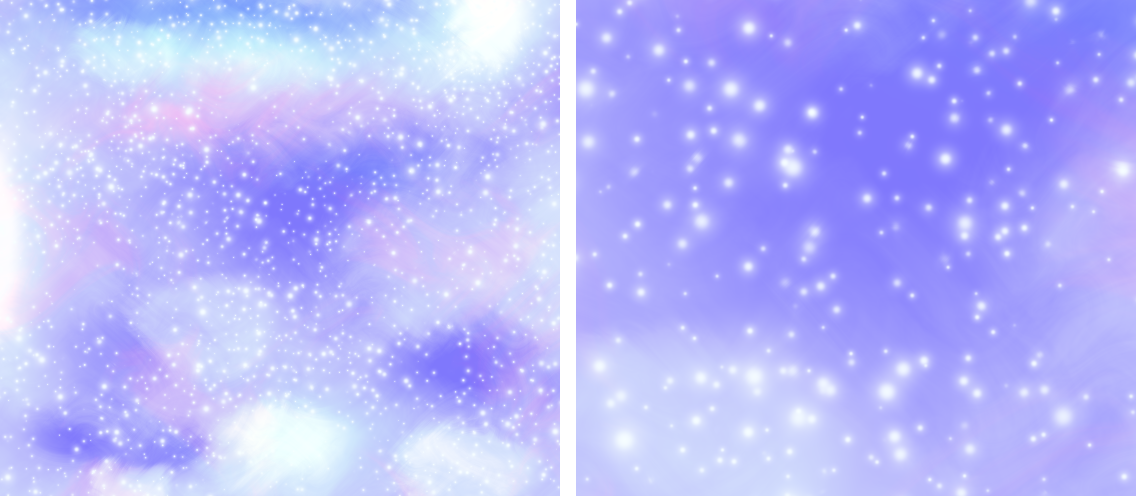
Left, the full canvas; right, a detail of the centre.
Give the GLSL for this background, as a Shadertoy shader.

```glsl
// Pastel violet and blue cloudscape sprinkled with clustered white stars

vec3 hash3(vec2 p) {
    vec3 q = vec3(dot(p, vec2(127.1, 311.7)), dot(p, vec2(269.5, 183.3)), dot(p, vec2(419.2, 371.9)));
    return fract(sin(q) * 43758.55);
}

// Layered, turned and warped sines, roughly -0.7 to 0.7
float wisps(vec2 p) {
    float sum = 0.0, amp = 0.5;
    for (int i = 0; i < 7; i++) {
        p += 0.65 * sin(p.yx * vec2(1.3, 1.7) + float(i) * vec2(1.9, 2.7));
        sum += amp * sin(p.x) * cos(p.y);
        p = mat2(0.8, 0.6, -0.6, 0.8) * p * 1.83 + 3.1;
        amp *= 0.58;
    }
    return sum;
}

// Soft elliptical patch
float patchAt(vec2 p, vec2 centre, vec2 size) {
    vec2 d = (p - centre) / size;
    return exp(-dot(d, d));
}

// Cloud with a firm upper rim that melts away below
float bank(vec2 p, vec2 centre, vec2 size) {
    vec2 d = (p - centre) / size;
    d.y *= d.y < 0.0 ? 0.65 : 1.0;
    return (1.0 - smoothstep(0.65, 1.1, length(d))) * smoothstep(-1.5, 0.1, d.y);
}

// Pale to deep violet ramp
vec3 skyColour(float tone) {
    vec3 c = mix(vec3(0.50, 0.47, 0.99), vec3(0.73, 0.73, 0.99), clamp(tone / 0.42, 0.0, 1.0));
    c = mix(c, vec3(0.83, 0.88, 0.99), clamp((tone - 0.42) / 0.36, 0.0, 1.0));
    return mix(c, vec3(0.99, 0.99, 1.0), smoothstep(0.76, 1.12, tone));
}

// One star per occupied cell: bright core inside a faint halo
float stars(vec2 p, float cells, float density, float radius) {
    float light = 0.0;
    vec2 g = p * cells, id = floor(g);
    for (int y = -1; y <= 1; y++)
    for (int x = -1; x <= 1; x++) {
        vec2 cell = id + vec2(x, y);
        vec3 h = hash3(cell + cells);
        vec3 k = hash3(cell * 1.7 + 41.3);
        float d = length(g - cell - h.xy) / cells;
        float r = radius * mix(0.45, 1.25, k.x * k.x);
        float lit = 1.0 - smoothstep(density - 0.08, density + 0.08, h.z);
        float core = exp(-d * d / (r * r));
        float halo = 0.28 * exp(-d * d / (r * r * 7.0));
        light += lit * mix(0.55, 1.2, k.y) * (core + halo);
    }
    return light;
}

void mainImage(out vec4 fragColor, in vec2 fragCoord) {
    vec2 p = fragCoord / iResolution.y;
    float right = iResolution.x / iResolution.y;

    // Ragged coordinates for the cloud outlines
    float coarse = wisps(p * vec2(6.0, 8.0) + 2.0);
    float fine = wisps(p * vec2(19.0, 24.0) + 7.0);
    vec2 q = p + 0.045 * vec2(coarse, wisps(p * 7.0 + 11.0)) + 0.012 * fine;

    // Deep hollows
    float tone = 0.60 + 0.17 * coarse + 0.09 * fine;
    tone -= 0.52 * patchAt(q, vec2(0.58, 0.62), vec2(0.30, 0.13));
    tone -= 0.28 * patchAt(q, vec2(0.88, 0.70), vec2(0.20, 0.09));
    tone -= 0.36 * patchAt(q, vec2(0.62, 0.45), vec2(0.18, 0.12));
    tone -= 0.40 * patchAt(q, vec2(0.25, 0.30), vec2(0.17, 0.13));
    tone -= 0.58 * patchAt(q, vec2(0.92, 0.24), vec2(0.19, 0.09));
    tone -= 0.52 * patchAt(q, vec2(0.14, 0.10), vec2(0.12, 0.06));
    tone -= 0.46 * patchAt(q, vec2(0.36, 0.09), vec2(0.13, 0.06));
    tone -= 0.48 * patchAt(q, vec2(0.30, 0.98), vec2(0.28, 0.06));
    tone -= 0.26 * patchAt(q, vec2(0.65, 0.98), vec2(0.20, 0.06));
    tone -= 0.30 * patchAt(q, vec2(right, 0.83), vec2(0.08, 0.14));

    // Bright mist and cloud banks
    tone += 0.22 * patchAt(q, vec2(0.55, 0.87), vec2(0.32, 0.05));
    tone += 0.65 * patchAt(q, vec2(0.97, 0.96), vec2(0.14, 0.10));
    tone += 0.20 * patchAt(q, vec2(right, 0.58), vec2(0.09, 0.18));
    tone += 0.62 * patchAt(q, vec2(-0.01, 0.50), vec2(0.08, 0.30));
    tone += 0.24 * bank(q, vec2(0.26, 0.90), vec2(0.13, 0.06));
    tone += 0.28 * bank(q, vec2(0.42, 0.37), vec2(0.16, 0.10));
    tone += 0.34 * bank(q, vec2(0.57, 0.11), vec2(0.18, 0.10));
    tone += 0.38 * bank(q, vec2(0.27, 0.02), vec2(0.10, 0.07));
    tone += 0.36 * bank(q, vec2(0.93, 0.06), vec2(0.15, 0.08));
    tone += 0.20 * patchAt(q, vec2(0.80, 0.37), vec2(0.08, 0.05));

    // Pink and sky blue tints
    float azure = patchAt(q, vec2(0.48, 0.96), vec2(0.42, 0.10))
        + 0.35 * patchAt(q, vec2(0.74, 0.67), vec2(0.18, 0.05))
        + 0.4 * patchAt(q, vec2(0.60, 0.12), vec2(0.20, 0.10));
    float rose = patchAt(q, vec2(0.38, 0.75), vec2(0.24, 0.05))
        + 0.6 * patchAt(q, vec2(0.68, 0.80), vec2(0.20, 0.04))
        + 0.7 * smoothstep(0.0, 0.6, wisps(p * vec2(8.0, 10.0) + 23.0)) * (1.0 - min(azure, 1.0));
    vec3 colour = skyColour(tone);
    colour += azure * vec3(-0.09, 0.08, 0.0) + rose * vec3(0.10, -0.015, -0.015);

    // Stars gather in drifts
    float drift = 0.24 + 0.20 * wisps(p * 9.0 + 31.0)
        + 0.28 * patchAt(p, vec2(0.22, 0.64), vec2(0.24, 0.12))
        + 0.34 * patchAt(p, vec2(0.57, 0.27), vec2(0.16, 0.09))
        + 0.34 * patchAt(p, vec2(0.95, 0.86), vec2(0.16, 0.12))
        + 0.16 * patchAt(p, vec2(0.45, 0.95), vec2(0.50, 0.10));
    float light = stars(p, 25.0, drift, 0.0042)
        + stars(p + 0.37, 39.0, drift, 0.0031)
        + 0.8 * stars(p + 0.71, 58.0, drift * 0.9, 0.0020);
    colour = mix(colour, vec3(0.97, 1.0, 1.0), 1.0 - exp(-1.9 * light));

    fragColor = vec4(clamp(colour, 0.0, 1.0), 1.0);
}
```
